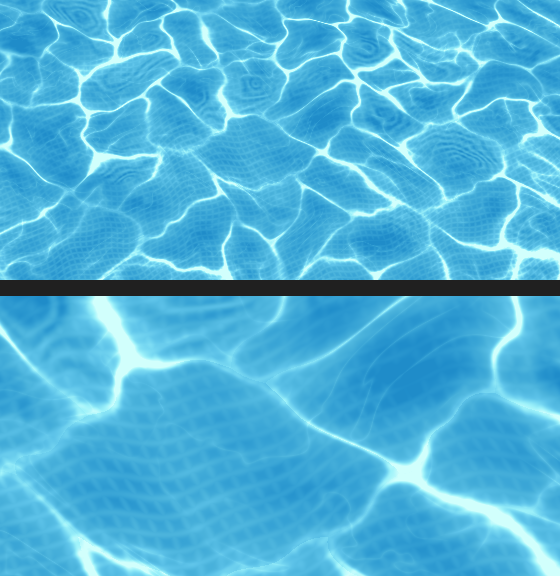
Top: the whole. Bottom: its middle third, enlarged.
Reproduce this texture procedurally as a WebGL 2 fragment shader.

```glsl
#version 300 es
precision highp float;

uniform vec2 u_resolution;
out vec4 fragColor;

vec2 hash2(vec2 p) {
  vec3 q = fract(p.xyx * vec3(0.1031, 0.1030, 0.0973));
  q += dot(q, q.yzx + 33.33);
  return fract((q.xx + q.yz) * q.zy);
}

// Layered sines, roughly -1 to 1
float swell(vec2 p) {
  float sum = 0.0, amp = 0.55;
  for (int i = 0; i < 4; i++) {
    sum += amp * sin(p.x + 1.7 * sin(p.y * 0.8)) * cos(p.y * 1.1 + sin(p.x * 0.7));
    p = mat2(1.3, 1.1, -1.1, 1.3) * p + 2.3;
    amp *= 0.6;
  }
  return sum;
}

vec2 bend(vec2 p) {
  p += 0.17 * sin(p.yx * vec2(1.9, 2.3) + vec2(0.7, 2.1));
  p += 0.075 * sin(p.yx * vec2(5.1, 4.7) + p * 1.7);
  return p + 0.025 * sin(p.yx * vec2(13.0, 15.0) + p * 4.0);
}

// Cellular noise: x = rounded border distance, y = distance to centre, z = cell id
vec3 cells(vec2 p) {
  vec2 base = floor(p), f = p - base, nearCell = vec2(0.0), nearest = vec2(9.0);
  for (int y = -1; y <= 1; y++)
    for (int x = -1; x <= 1; x++) {
      vec2 cell = vec2(x, y);
      vec2 r = cell + 0.04 + 0.92 * hash2(base + cell) - f;
      if (dot(r, r) < dot(nearest, nearest)) { nearest = r; nearCell = cell; }
    }
  float border = 0.0;
  for (int y = -2; y <= 2; y++)
    for (int x = -2; x <= 2; x++) {
      vec2 cell = nearCell + vec2(x, y);
      vec2 r = cell + 0.04 + 0.92 * hash2(base + cell) - f;
      vec2 gap = r - nearest;
      if (dot(gap, gap) > 1e-5)
        border += exp(-26.0 * dot(0.5 * (r + nearest), normalize(gap)));
    }
  return vec3(max(-log(border) / 26.0, 0.0), length(nearest), hash2(base + nearCell + 17.0).x);
}

// Fine tile lines seen through the moving surface
float tiles(vec2 p) {
  p += 0.02 * sin(p.yx * vec2(11.0, 14.0) + 1.0) + 0.005 * sin(p.yx * 41.0 + p * 9.0);
  p = mat2(0.95, -0.31, 0.31, 0.95) * p;
  vec2 lines = pow(0.5 + 0.5 * cos(p * vec2(290.0, 325.0)), vec2(2.0));
  return max(lines.x * 0.8, lines.y) - 0.5;
}

vec3 water(float level) {
  const vec3 ramp[7] = vec3[7](
    vec3(0.12, 0.55, 0.79), vec3(0.21, 0.635, 0.833), vec3(0.29, 0.70, 0.86),
    vec3(0.36, 0.76, 0.91), vec3(0.47, 0.85, 0.95), vec3(0.62, 0.95, 0.98),
    vec3(0.82, 1.0, 0.99));
  vec3 colour = ramp[0];
  for (int i = 1; i < 7; i++)
    colour = mix(colour, ramp[i], clamp(level * 5.0 - float(i - 1), 0.0, 1.0));
  return colour;
}

void main() {
  vec2 p = gl_FragCoord.xy / u_resolution.y;

  // Cells shrink and flatten with distance
  vec2 q = vec2((p.x - 1.0) * (1.0 + 0.4 * p.y), p.y * (1.1 + 0.5 * p.y)) * 3.5 + 11.0;
  vec2 w = bend(q);
  float broad = swell(q * 1.3);
  float patches = swell(q * 2.1 + 5.0);

  // Main web: threads swell, thin out and dim
  vec3 web = cells(w);
  float flare = smoothstep(0.2, 0.8, patches);
  float vivid = smoothstep(-0.55, 0.35, swell(q * 1.6 + 2.0));
  float width = 0.027 + 0.012 * broad + 0.05 * flare;
  float level = 0.13 + 0.17 * broad;
  level += (0.26 + 0.16 * vivid) * exp(-7.5 * web.x);
  level += (0.14 + 0.42 * vivid + 0.1 * flare) * exp(-web.x * web.x / (width * width));

  // Light spills to one side of each thread
  level += 0.14 * (web.z - 0.4) * exp(-4.5 * web.x);

  // Faint finer web that comes and goes
  vec3 fine = cells(bend(w * 1.45 + 4.7));
  float fineMask = smoothstep(-0.15, 0.6, swell(q * 1.7 + 9.0));
  level += fineMask * (0.34 * exp(-fine.x * 24.0) + 0.16 * exp(-fine.x * 6.0) - 0.05);

  // Open, warped ripple contours
  float contour = sin(web.y * 36.0 + 12.0 * swell(w * 1.8) + web.z * 6.0);
  float rippleMask = smoothstep(0.2, 0.9, web.z) * smoothstep(0.0, 0.15, web.x);
  level += 0.11 * contour * rippleMask * smoothstep(-0.4, 0.4, broad + patches);

  // Curling wisps and soft blotches of light
  float fold = abs(swell(w * 2.6 + 1.5 * sin(w.yx * 3.0)));
  level += 0.15 * exp(-fold * 14.0) * smoothstep(0.0, 0.6, 0.35 - patches);
  level += 0.13 * swell(w * 3.1 + 7.0);

  level += 0.17 * tiles(p) * (1.0 - 0.6 * p.y) * (0.75 + 0.5 * broad);
  level += 0.025 * sin(q.y * 34.0 + 5.0 * sin(q.x * 2.5) + 4.0 * broad);

  // Deepen the contrast around the middle blue
  fragColor = vec4(water(0.36 + 1.2 * (level - 0.29)), 1.0);
}
```
